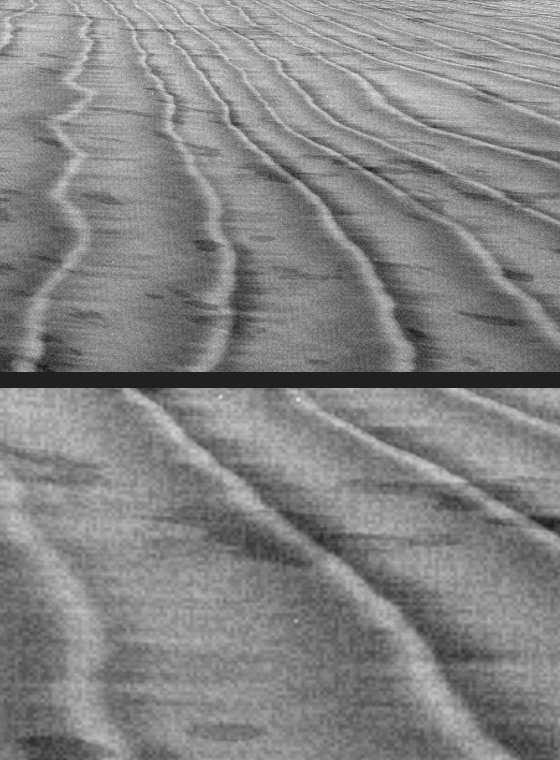
Top: the whole. Bottom: its middle third, enlarged.
A Shadertoy shader for this texture:

```glsl
// Wind- and water-rippled grey sand seen at a low angle, with film grain.
// Ridges are a warped repeat on a ground plane that fans out from a vanishing
// point; each has a bright rim, a sharp shadow and a streaky soft dark flank.

#define VANISHING_POINT vec2(0.18, 1.22)
#define RIDGE_SPACING 0.43
#define BEND 1.2
#define WOBBLE 0.45
#define NEAR_TONE 0.53
#define FAR_TONE 0.72
#define SHADOW_DEPTH 0.25
#define FLANK_DEPTH 0.17
#define RIM_LIGHT 0.08
#define STREAK_CONTRAST 0.22
#define GRAIN_CONTRAST 0.15
#define GRAIN_DENSITY 300.0

float hash(vec2 p) {
    return fract(sin(dot(p, vec2(127.1, 311.7))) * 43758.5453);
}

float noise(vec2 p) {
    vec2 cell = floor(p);
    vec2 f = fract(p);
    f = f * f * (3.0 - 2.0 * f);
    float low = mix(hash(cell), hash(cell + vec2(1.0, 0.0)), f.x);
    float high = mix(hash(cell + vec2(0.0, 1.0)), hash(cell + 1.0), f.x);
    return mix(low, high, f.y);
}

float fbm(vec2 p) {
    float sum = 0.0;
    float weight = 0.533;
    for (int i = 0; i < 4; i++) {
        sum += weight * noise(p);
        p = 2.03 * p + vec2(17.3, 9.1);
        weight *= 0.5;
    }
    return sum;
}

// Light added or removed by the ridges; ground = (across, log depth).
float ridges(vec2 ground, float streak, float far) {
    float bend = noise(ground * vec2(0.8, 2.0) + 3.7) - 0.5;
    float wobble = fbm(ground * vec2(1.5, 7.0) + 11.0) - 0.5;
    float phase = ground.x / RIDGE_SPACING + 0.42
                + (BEND * bend + WOBBLE * wobble) * (1.0 + 0.7 * far);
    float id = floor(phase);
    float t = phase - id;

    // Each ridge swells and fades along its own length
    float strength = smoothstep(0.15, 0.6, noise(vec2(id * 7.3, ground.y * 4.5)));
    float width = mix(0.15, 0.42, noise(vec2(id * 3.1 + 40.0, ground.y * 6.0)));

    float shadow = smoothstep(0.0, 0.05, t)
                 * (1.0 - smoothstep(0.06, width, t + 0.12 * (streak - 0.5)));
    float flank = smoothstep(0.45, 0.8, t + 0.5 * (streak - 0.5))
                * (1.0 - smoothstep(0.82, 0.97, t));
    float rimDistance = abs(fract(t + 0.54) - 0.5);
    float rim = 1.0 - smoothstep(0.0, 0.07, rimDistance);

    float light = RIM_LIGHT * rim - FLANK_DEPTH * flank
                - SHADOW_DEPTH * shadow * mix(0.3, 1.0, strength);
    return light * mix(1.0, 0.7, far);
}

// Rare pale shell specks, one candidate per cell
float flecks(vec2 p) {
    vec2 q = p * 45.0;
    vec2 cell = floor(q);
    vec2 center = 0.3 + 0.4 * vec2(hash(cell + 5.0), hash(cell + 9.0));
    float spot = 1.0 - smoothstep(0.04, 0.14, length(fract(q) - center));
    return spot * step(0.99, hash(cell + 71.0));
}

void mainImage(out vec4 fragColor, in vec2 fragCoord) {
    vec2 p = fragCoord / iResolution.y;

    // Perspective ground plane
    float depth = 1.0 / (VANISHING_POINT.y - p.y);
    vec2 ground = vec2((p.x - VANISHING_POINT.x) * depth, log(depth));
    float far = smoothstep(0.5, 1.0, p.y);

    // Fine wind streaks, almost level and dipping to the right
    float drift = 3.4 * p.x + 2.0 * noise(p * 3.0);
    float streak = fbm(vec2(p.x * 4.5, ground.y * 70.0 + drift));

    // Broad tone, ridges and streaks
    float tone = mix(NEAR_TONE, FAR_TONE, smoothstep(0.15, 1.0, p.y));
    tone += 0.12 * (fbm(p * vec2(2.0, 4.0) + 20.0) - 0.5);
    tone += ridges(ground, streak, far);
    tone += STREAK_CONTRAST * (streak - 0.5);

    // Small ragged scarps
    float scarp = fbm(vec2(p.x * 7.0, ground.y * 22.0 + drift) + 60.0);
    tone -= 0.13 * smoothstep(0.64, 0.74, scarp);

    // Film grain and specks
    tone += GRAIN_CONTRAST * (noise(p * GRAIN_DENSITY) - 0.5);
    tone += 0.22 * flecks(p);

    fragColor = vec4(vec3(clamp(tone, 0.0, 1.0)), 1.0);
}
```
